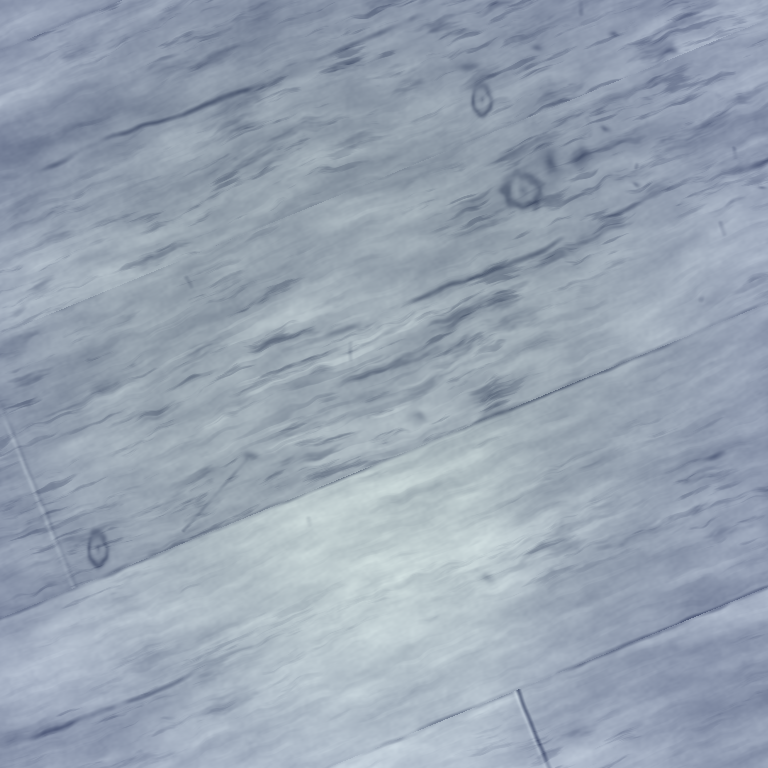
Give the GLSL for this texture, as a Shadertoy shader.

```glsl
// Weathered blue-grey wooden planks with slanted grain, seams, knots and a soft sheen

float hash(vec2 p) {
    return fract(sin(dot(p, vec2(127.1, 311.7))) * 43758.5453);
}

float noise(vec2 p) {
    vec2 cell = floor(p), f = fract(p);
    f = f * f * (3.0 - 2.0 * f);
    return mix(mix(hash(cell), hash(cell + vec2(1, 0)), f.x),
               mix(hash(cell + vec2(0, 1)), hash(cell + vec2(1, 1)), f.x), f.y);
}

float fbm(vec2 p) {
    float sum = 0.0, amp = 0.53;
    for (int i = 0; i < 4; i++) {
        sum += amp * noise(p);
        p = p * 2.03 + 17.3;
        amp *= 0.5;
    }
    return sum;
}

float line(float d, float width) {
    return 1.0 - smoothstep(0.0, width, abs(d));
}

float blob(vec2 d, vec2 size) {
    d /= size;
    return exp(-dot(d, d));
}

float segment(vec2 p, vec2 a, vec2 b) {
    vec2 pa = p - a, ba = b - a;
    return length(pa - ba * clamp(dot(pa, ba) / dot(ba, ba), 0.0, 1.0));
}

// Oval knot: uneven dark ring around a mottled core
float knot(vec2 d, vec2 size) {
    float mottle = noise(d * 110.0 + 5.0);
    float r = length(d / size) + 0.3 * (mottle - 0.5);
    float ring = exp(-pow((r - 0.8) / 0.28, 2.0));
    return ring * (0.10 + 0.14 * noise(d * 60.0)) + 0.16 * exp(-r * r * 9.0) * mottle;
}

void mainImage(out vec4 fragColor, in vec2 fragCoord) {
    vec2 uv = fragCoord / iResolution.y;

    // Grain space: x runs along the boards, y across them, with ragged edges
    vec2 q = vec2(dot(uv, vec2(0.925, 0.380)), dot(uv, vec2(-0.380, 0.925)));
    float ragged = noise(uv * 48.0) - 0.5;
    float board = floor((q.y - 0.18) / 0.342);
    vec2 g = q + vec2(board * 3.7, 0.020 * (noise(q * vec2(6.0, 9.0)) - 0.5) + 0.006 * ragged);

    // Sheen on the lower boards, with a soft right border
    float lower = 1.0 - smoothstep(0.175, 0.183, q.y);
    float sheen = blob(uv - vec2(0.50, 0.20), vec2(0.29, 0.34));
    sheen *= 1.0 - 0.5 * smoothstep(0.62, 0.72, uv.x);

    // Cloudy tone, medium grain and soft grit
    float light = 0.24 * (fbm(g * vec2(3.0, 11.0) + 4.0) - 0.5);
    light += 0.16 * (fbm(g * vec2(13.0, 48.0)) - 0.5);
    light += 0.05 * (fbm(q * vec2(45.0, 90.0) + 3.0) - 0.5);
    light += 0.022 * (noise(uv * 190.0) - 0.5);

    // Short dark streaks of several sizes, gathered in patches
    float patches = smoothstep(0.38, 0.64, fbm(g * vec2(4.0, 11.0) + 31.0));
    float wide = smoothstep(0.56, 0.80, fbm(g * vec2(13.0, 54.0) + 50.0));
    float thin = smoothstep(0.58, 0.78, fbm(g * vec2(19.0, 110.0) + 80.0));
    light -= (0.13 * wide + 0.12 * thin) * patches * (1.0 - 0.6 * sheen * lower);

    // Fine pale and dark scratches along the grain
    float scratched = 0.3 + blob(uv - vec2(0.40, 0.50), vec2(0.18, 0.09));
    float pale = smoothstep(0.60, 0.85, noise(g * vec2(14.0, 140.0) + 12.0));
    float dark = smoothstep(0.60, 0.85, noise(g * vec2(14.0, 140.0) + 60.0));
    light += scratched * (0.065 * pale - 0.06 * dark);

    // Broad light and shade
    light += sheen * mix(0.02, 0.145, lower) + 0.015 * lower;
    light -= 0.05 * blob(uv - vec2(0.12, 0.95), vec2(0.45, 0.28));
    light -= 0.06 * blob(uv - vec2(1.0, 0.13), vec2(0.26, 0.09));

    // Worn seams and short broken cracks between them
    float wear = smoothstep(0.30, 0.75, fbm(vec2(q.x * 16.0, board * 5.0)));
    float across = mod(q.y - 0.009, 0.342) - 0.171 + 0.003 * ragged;
    float faint = 1.0 - 0.8 * step(0.4, q.y);
    light -= line(across, 0.005) * (0.03 + 0.15 * wear) * faint;
    light += 0.03 * line(across + 0.008, 0.007) * wear * faint;
    float crack = mod(q.y - 0.18, 0.342) - 0.177 + 0.016 * (noise(q * 9.0) - 0.5) + 0.004 * ragged;
    float broken = smoothstep(0.52, 0.70, fbm(vec2(q.x * 9.0, board * 3.0 + 7.0)));
    light -= 0.19 * line(crack, 0.006) * broken;

    // Butt joints, pale on the left board and dark on the lower one
    float joint = mod(q.x - 0.182 + 1.04 * board + 0.8, 1.6) - 0.8 + 0.002 * ragged;
    float jointed = step(board, 0.5) * (1.0 - smoothstep(0.38, 0.46, q.y));
    float chipped = 0.4 + 0.6 * noise(vec2(q.y * 45.0, board));
    light += jointed * chipped * (0.09 * line(joint + 0.004, 0.005)
           - mix(0.06, 0.30, step(board, -1.5)) * line(joint, 0.005));

    // Knots and the smudge trailing from the largest
    light -= knot(uv - vec2(0.681, 0.752), vec2(0.027, 0.025));
    light -= knot(uv - vec2(0.628, 0.870), vec2(0.013, 0.023));
    light -= knot(uv - vec2(0.128, 0.285), vec2(0.013, 0.025));
    light -= 0.20 * blob(uv - vec2(0.715, 0.785) + 0.012 * ragged, vec2(0.014, 0.018));
    light -= 0.14 * blob(uv - vec2(0.757, 0.797) + 0.012 * ragged, vec2(0.010, 0.012));

    // Scattered faint nicks and small ragged dents
    for (int i = 0; i < 10; i++) {
        float k = float(i);
        vec2 c = vec2(hash(vec2(k, 1.3)), hash(vec2(k, 5.9)));
        vec2 reach = vec2(0.006 * (hash(vec2(k, 8.1)) - 0.5), 0.014 * hash(vec2(k, 2.7)));
        float nick = segment(uv + 0.005 * ragged, c - reach, c + reach);
        light -= 0.12 * line(nick, 0.005) * (0.5 + ragged);
        light -= 0.15 * blob(uv - c.yx + 0.016 * ragged, vec2(0.011, 0.006) * (0.5 + hash(c)));
    }
    float slash = segment(uv + 0.004 * ragged, vec2(0.24, 0.31), vec2(0.32, 0.40));
    light -= 0.14 * line(slash, 0.004) * (0.6 + ragged);

    // Neutral grey in the middle, bluer to the edges
    float blue = smoothstep(0.20, 0.65, length(uv - vec2(0.45, 0.55)));
    vec3 color = vec3(0.588, 0.637, 0.680) + light * vec3(1.0, 1.0, 0.86);
    color += blue * vec3(-0.006, -0.012, 0.030) + sheen * lower * vec3(0.0, 0.006, -0.008);
    fragColor = vec4(clamp(color, 0.0, 1.0), 1.0);
}
```
